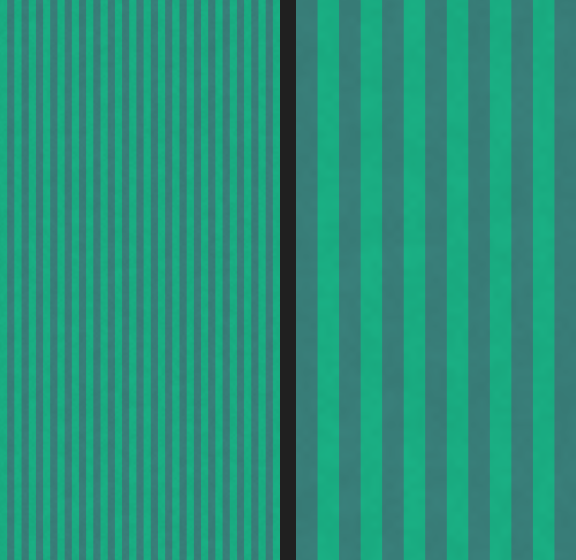
Left, the full canvas; right, a detail of the centre.
A Shadertoy shader for this pattern:

```glsl
// Even vertical stripes in green and slate teal with a faint mottled paper grain.

const float STRIPES = 39.0;                     // stripes across, green at both sides
const vec3 GREEN = vec3(0.100, 0.675, 0.507);
const vec3 SLATE = vec3(0.220, 0.490, 0.470);
const float BLOTCH_CELLS = 34.0;                // noise cells across the width
const float GRAIN_CELLS = 110.0;
const float BLOTCH_DEPTH = 0.035;               // relative change in brightness
const float GRAIN_DEPTH = 0.030;

float hash(vec2 p) {
    return fract(sin(dot(p, vec2(127.1, 311.7))) * 43758.5453);
}

float valueNoise(vec2 p) {
    vec2 cell = floor(p);
    vec2 f = fract(p);
    f = f * f * (3.0 - 2.0 * f);
    float low = mix(hash(cell), hash(cell + vec2(1.0, 0.0)), f.x);
    float high = mix(hash(cell + vec2(0.0, 1.0)), hash(cell + vec2(1.0, 1.0)), f.x);
    return mix(low, high, f.y);
}

// Coverage of the odd-numbered stripes, smoothed over about one pixel.
float slateStripe(float x, float pixel) {
    float offset = abs(mod(x, 2.0) - 1.5);
    offset = min(offset, 2.0 - offset);
    return 1.0 - smoothstep(-0.6 * pixel, 0.6 * pixel, offset - 0.5);
}

void mainImage(out vec4 fragColor, in vec2 fragCoord) {
    vec2 uv = fragCoord / iResolution.x;

    // Stripes
    float slate = slateStripe(uv.x * STRIPES, STRIPES / iResolution.x);
    vec3 color = mix(GREEN, SLATE, slate);

    // Mottled wear
    float blotch = valueNoise(uv * BLOTCH_CELLS) - 0.5;
    float grain = valueNoise(uv * GRAIN_CELLS + 17.0) - 0.5;
    color *= 1.0 + BLOTCH_DEPTH * blotch + GRAIN_DEPTH * grain;

    fragColor = vec4(color, 1.0);
}
```
